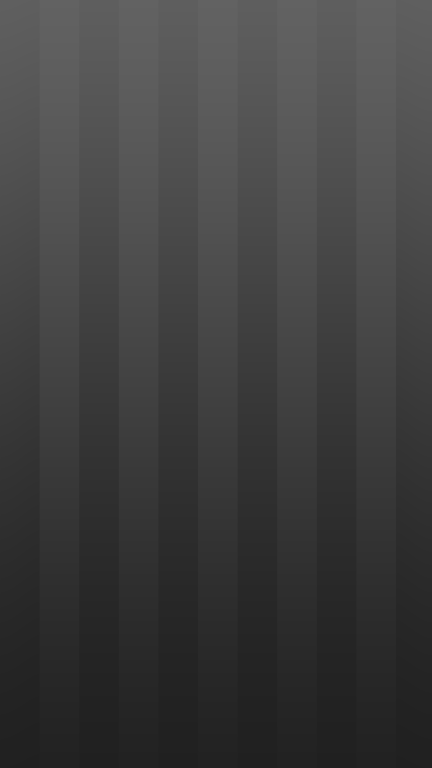
Give the GLSL for this pattern, as a Shadertoy shader.

```glsl
const float STRIPE_WIDTH = 0.09167;
const vec3 TOP_GRAY = vec3(0.384);
const vec3 BOTTOM_GRAY = vec3(0.132);

// Vertical fade, slightly eased at both ends
vec3 verticalFade(float depth, vec3 top, vec3 bottom) {
    float eased = mix(depth, smoothstep(0.0, 1.0, depth), 0.4);
    return mix(top, bottom, eased);
}

// 1 inside even stripes, 0 inside odd ones, with soft edges
float evenStripe(float x, float width, float blur) {
    float phase = mod(x / width, 2.0);
    float edgeDistance = abs(phase - 0.5);
    edgeDistance = min(edgeDistance, 2.0 - edgeDistance) - 0.5;
    return 1.0 - smoothstep(-blur, blur, edgeDistance);
}

// Stripe contrast peaks midway down the canvas
float stripeShade(float depth) {
    return mix(0.014, 0.006, depth) + 0.023 * sin(3.14159 * depth);
}

void mainImage(out vec4 fragColor, in vec2 fragCoord) {
    vec2 uv = fragCoord / iResolution.xy;
    float depth = 1.0 - uv.y;
    float blur = 0.6 / (iResolution.x * STRIPE_WIDTH);

    vec3 color = verticalFade(depth, TOP_GRAY, BOTTOM_GRAY);

    // Darker bands, a little weaker towards the side borders
    float sideFade = 1.0 - 0.25 * smoothstep(0.4, 0.5, abs(uv.x - 0.5));
    color -= evenStripe(uv.x, STRIPE_WIDTH, blur) * stripeShade(depth) * sideFade;

    fragColor = vec4(color, 1.0);
}
```
